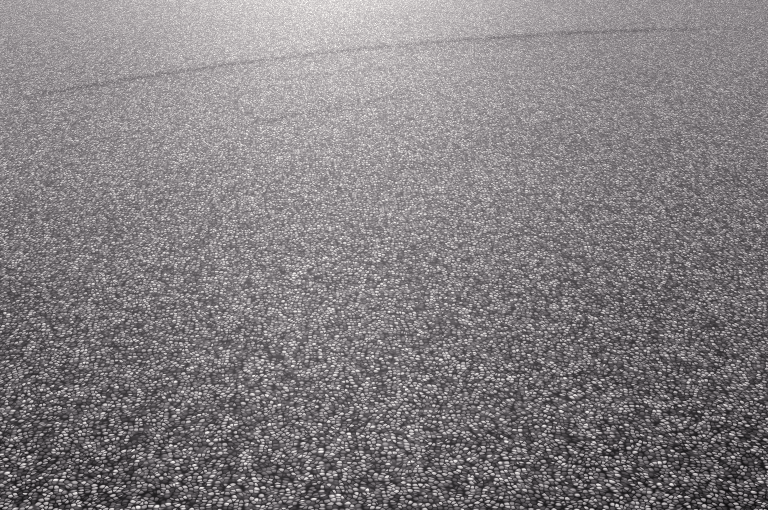
This texture is drawn by a Shadertoy shader. Its source:

```glsl
// Sunlit asphalt receding to a bright far edge, crossed by faint curved tyre marks.

const float HORIZON = 1.3;       // height of the vanishing point
const float STONE_SIZE = 0.0084; // stone width at unit depth
const float FLATTEN = 0.6;       // stone height over width
const float SUN_X = 0.44;        // column of the sun's reflection

vec2 hash2(vec2 p) {
    vec3 q = fract(p.xyx * vec3(0.1031, 0.1030, 0.0973));
    q += dot(q, q.yzx + 33.33);
    return fract((q.xx + q.yz) * q.zy);
}

float bell(float x, float width) {
    float t = x / width;
    return exp(-t * t);
}

// Cellular stones: angular, lit from behind, with uneven dark gaps; near zero mean
float stones(vec2 p) {
    vec2 cell = floor(p), local = fract(p);
    float nearest = 8.0, second = 8.0, shine = 0.0, rise = 0.0;
    for (int j = -1; j <= 1; j++) {
        for (int i = -1; i <= 1; i++) {
            vec2 offset = vec2(i, j);
            vec2 away = local - offset - hash2(cell + offset + 517.0);
            float d = length(away);
            if (d < nearest) {
                second = nearest;
                nearest = d;
                rise = away.y;
                shine = hash2(cell + offset + 941.0).x;
            } else {
                second = min(second, d);
            }
        }
    }
    float body = smoothstep(0.0, 0.3, second - nearest);
    body *= 1.0 - smoothstep(0.3, 0.8, nearest);
    return body * (0.25 + 1.3 * shine) * (1.0 + 0.8 * rise) - 0.46;
}

// Ground coordinates whose cells shrink toward the horizon
vec2 groundPoint(vec2 uv, float aspect) {
    float depth = HORIZON - uv.y;
    return vec2((uv.x - SUN_X) * aspect / depth, -log(depth) / FLATTEN) / STONE_SIZE;
}

// Gently bent coordinates keep the stones from lining up in rows
vec2 bend(vec2 p) {
    return p + 0.4 * sin(p.yx * vec2(0.43, 0.37) + 1.3 * sin(p * 0.19));
}

// Stones with a weaker layer of larger clumps
float aggregate(vec2 p) {
    return stones(bend(p)) + 0.26 * stones(bend(p * 0.37 + 37.0));
}

// Broad light: brighter with distance and along the sun's column
float sunlight(vec2 uv) {
    float column = bell(uv.x - SUN_X, 0.31);
    float far = pow(uv.y, 6.0);
    float light = 0.288 + 0.28 * uv.y + column * (0.10 + 0.04 * uv.y);
    light += 0.13 * far * bell(uv.x - SUN_X + 0.02, 0.22);
    return light + 0.05 * uv.y * (0.5 - uv.x);
}

// Soft worn patches from layered sines
float wear(vec2 uv) {
    float a = sin(uv.x * 9.0 + 2.0 * sin(uv.y * 13.0));
    float b = sin(uv.y * 41.0 - uv.x * 8.0 + 1.5 * sin(uv.x * 17.0));
    float c = sin(uv.y * 90.0 - uv.x * 23.0 + a);
    return 0.45 * a + 0.35 * b + 0.2 * c;
}

// Curved stroke y = k.x + k.y x + k.z x^2, fading beyond a span of x
float tyreMark(vec2 uv, vec3 k, float width, vec2 span) {
    float curve = k.x + uv.x * (k.y + k.z * uv.x);
    float fade = smoothstep(span.x - 0.07, span.x + 0.07, uv.x)
               * (1.0 - smoothstep(span.y - 0.1, span.y + 0.1, uv.x));
    return bell(uv.y - curve, width) * fade;
}

float tyreMarks(vec2 uv) {
    vec3 sweep = vec3(0.801, 0.285, -0.141);
    float marks = 0.085 * tyreMark(uv, sweep, 0.004, vec2(0.06, 0.92));
    marks += 0.02 * tyreMark(uv, sweep - vec3(0.012, 0.0, 0.0), 0.014, vec2(0.1, 0.85));
    marks += 0.04 * tyreMark(uv, vec3(0.663, 0.29, 0.0), 0.006, vec2(0.30, 0.50));
    marks += 0.02 * tyreMark(uv, vec3(0.80, 0.13, 0.0), 0.006, vec2(0.32, 0.52));
    return marks;
}

void mainImage(out vec4 fragColor, in vec2 fragCoord) {
    float aspect = iResolution.x / iResolution.y;
    vec2 uv = fragCoord / iResolution.xy;

    // Four samples per pixel smooth the stone edges
    float grain = 0.0;
    for (int s = 0; s < 4; s++) {
        vec2 jitter = vec2(s % 2, s / 2) * 0.5 - 0.25;
        vec2 point = (fragCoord + jitter) / iResolution.xy;
        grain += 0.25 * aggregate(groundPoint(point, aspect));
    }

    float light = sunlight(uv) + 0.012 * wear(uv) - tyreMarks(uv);
    light += grain * mix(0.41, 0.18, uv.y);
    light = clamp(light, 0.04, 1.0);

    // Cool violet shadows, slightly warm highlights
    vec3 tint = mix(vec3(1.03, 0.97, 1.03), vec3(1.01, 1.0, 0.985), light);
    fragColor = vec4(clamp(light * tint, 0.0, 1.0), 1.0);
}
```
